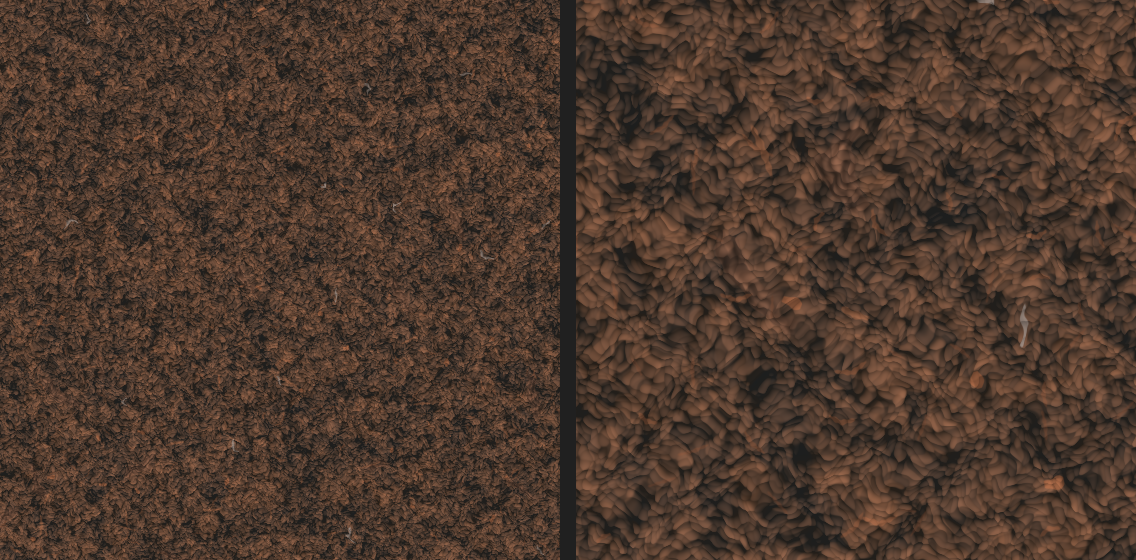
Left, the full canvas; right, a detail of the centre.
A WebGL 1 fragment shader for this texture:

```glsl
precision highp float;
// Dark peaty soil: four octaves of soft cellular crumbs, lit from above,
// strewn with bark strips, thin orange fibres, small chips and grey flecks.
// Crumb tone runs along a brown ramp; debris comes from jittered grids.

uniform vec2 u_resolution;

vec2 hash2(vec2 p) {
  vec3 q = fract(p.xyx * vec3(0.1031, 0.1030, 0.0973));
  q += dot(q, q.yzx + 33.33);
  return fract((q.xx + q.yz) * q.zy);
}

mat2 turn(float a) {
  return mat2(cos(a), sin(a), -sin(a), cos(a));
}

// Soft cellular noise: x = lit slope, y = squared distance, z = crumb tone.
vec3 crumbs(vec2 p) {
  vec2 cell = floor(p);
  vec2 slope = vec2(0.0);
  float total = 0.0001;
  float tone = 0.0;
  for (int y = -1; y <= 1; y++) {
    for (int x = -1; x <= 1; x++) {
      vec2 id = cell + vec2(float(x), float(y));
      vec2 offset = p - id - hash2(id);
      float weight = exp(-16.0 * dot(offset, offset));
      slope += weight * offset;
      tone += weight * hash2(id + 57.3).x;
      total += weight;
    }
  }
  return vec3(dot(slope / total, vec2(-0.4, 0.9)), -log(total) / 16.0, tone / total);
}

// Scattered slivers, size = half length and width in cells.
// x = coverage, y = position across the sliver, z = random tone.
vec3 slivers(vec2 p, float scale, float share, vec2 size, float bend) {
  p = p * scale + scale * 1.7;
  float pixel = scale / u_resolution.y;
  vec2 cell = floor(p);
  vec3 found = vec3(0.0);
  for (int y = -1; y <= 1; y++) {
    for (int x = -1; x <= 1; x++) {
      vec2 id = cell + vec2(float(x), float(y));
      vec2 pick = hash2(id + 11.7);
      vec2 kind = hash2(id + 83.1);
      vec2 q = turn(6.283 * kind.x) * (p - id - hash2(id));
      q.y -= bend * (kind.y - 0.2) * abs(q.x);
      float along = abs(q.x) / (size.x * (0.5 + 0.7 * pick.y));
      float width = size.y * (0.6 + 0.6 * kind.y) * (1.0 - 0.5 * along * along);
      width *= 1.0 + 0.25 * sin(q.x / size.y * 1.7 + 6.0 * kind.x);
      float side = smoothstep(pixel, -pixel, abs(q.y) - width);
      float ends = smoothstep(1.1, 0.9, along);
      float cover = side * ends * step(pick.x, share);
      if (cover > found.x) found = vec3(cover, q.y / size.y, kind.y);
    }
  }
  return found;
}

void main() {
  vec2 p = gl_FragCoord.xy / u_resolution.y;

  // Ragged outlines and slow changes of brightness.
  vec2 warped = p + 0.003 * sin(p.yx * 97.0 + 3.0 * sin(p * 41.0))
                  + 0.0012 * sin(p.yx * 331.0 + 2.0 * sin(p * 173.0));
  float tone = 0.41 + 0.04 * sin(p.x * 17.0 + 2.0 * sin(p.y * 13.0))
                          * sin(p.y * 21.0 + 2.0 * sin(p.x * 11.0));

  // Clods down to single grains.
  float scale = 24.0;
  float redness = 0.0;
  for (int i = 0; i < 4; i++) {
    float octave = float(i);
    vec3 crumb = crumbs(turn(0.6 + 1.1 * octave) * warped * scale + 19.0 * octave);
    // Each octave is rotated, so its slope light varies slightly in direction.
    float relief = 1.1 * crumb.x + 1.3 * (0.18 - crumb.y) + 1.1 * (crumb.z - 0.5);
    tone += (0.16 + 0.08 * octave) * relief;
    redness += 0.5 * (crumb.z - 0.5);
    scale *= 2.1;
  }
  tone = clamp(tone, -0.15, 1.2);
  vec3 color = mix(vec3(0.19, 0.15, 0.12), vec3(0.51, 0.36, 0.28), tone);
  color += redness * vec3(0.035, 0.0, -0.025);
  float grain = 0.75 + 0.5 * clamp(tone, 0.0, 1.0);

  // Wide strips of bark with lengthwise streaks, half sunk in the soil.
  vec3 bark = slivers(warped, 7.0, 0.35, vec2(0.30, 0.065), 0.4);
  vec3 barkColor = vec3(0.39, 0.27, 0.21) * (1.0 + 0.22 * sin(bark.y * 9.0));
  color = mix(color, barkColor * grain, 0.55 * bark.x);

  // Fine fibres, longer straws, then stubby orange chips.
  vec3 fibre = slivers(p, 34.0, 0.40, vec2(0.32, 0.045), 0.5);
  color = mix(color, mix(vec3(0.40, 0.26, 0.19), vec3(0.55, 0.34, 0.23), fibre.z) * grain, 0.65 * fibre.x);
  vec3 straw = slivers(p, 13.0, 0.20, vec2(0.22, 0.028), 0.2);
  color = mix(color, vec3(0.56, 0.36, 0.25) * grain, 0.75 * straw.x);
  vec3 chip = slivers(p, 21.0, 0.10, vec2(0.14, 0.07), 0.2);
  color = mix(color, vec3(0.58, 0.35, 0.23) * grain, 0.75 * chip.x);

  // A few pale grey forked flecks.
  vec3 fleck = slivers(warped, 8.0, 0.28, vec2(0.10, 0.021), 1.8);
  color = mix(color, vec3(0.53, 0.48, 0.45) * grain, 0.85 * fleck.x);

  gl_FragColor = vec4(color, 1.0);
}
```
